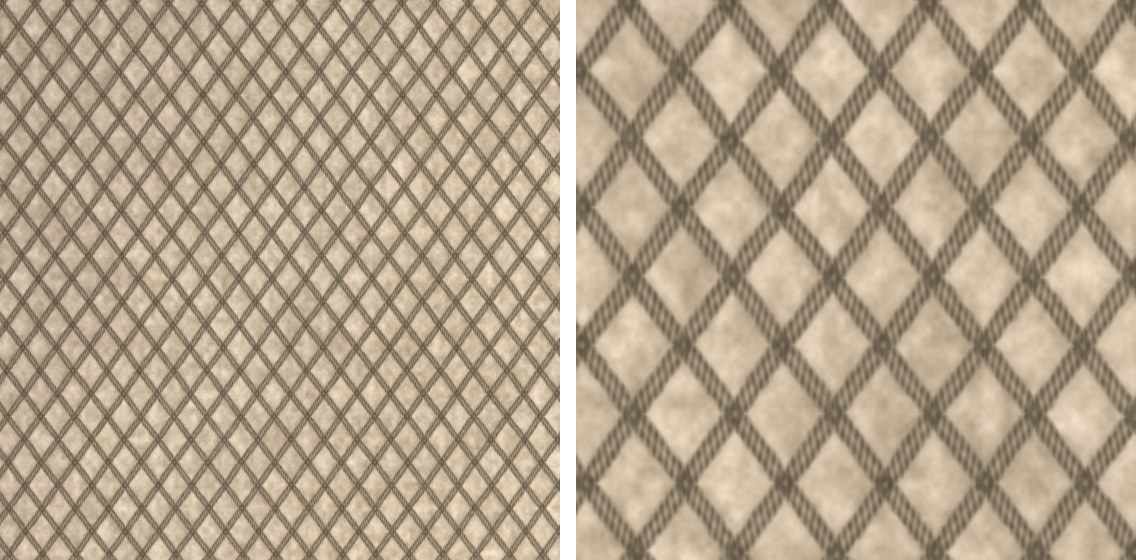
Left, the full canvas; right, a detail of the centre.
Give the GLSL for this texture, as a Shadertoy shader.

```glsl
// Quilted beige fabric: a slightly sheared lattice of stitched diagonal threads
// encloses soft, mottled diamond pads. Two oblique coordinates give the threads
// and cells; value noise adds nap, grain, wobble and broad uneven light.
#define REPEATS vec2(16.8, 12.2)
#define ANCHOR vec2(0.486, 0.502)
#define SHEAR 0.014
#define WOBBLE 0.035
#define THREAD_HALF 0.112
#define THREAD_SOFT 0.042
#define STITCHES 9.0
#define NAP_STRENGTH 0.13
#define GRAIN_STRENGTH 0.09
#define PAD_COLOR vec3(0.805, 0.735, 0.635)
#define THREAD_COLOR vec3(0.545, 0.490, 0.408)
#define KNOT_COLOR vec3(0.370, 0.330, 0.265)

const float TAU = 6.2831853;

float hash(vec2 p) {
    return fract(sin(dot(p, vec2(127.1, 311.7))) * 43758.5453);
}

float noise(vec2 p) {
    vec2 i = floor(p), f = fract(p);
    f = f * f * (3.0 - 2.0 * f);
    return mix(mix(hash(i), hash(i + vec2(1, 0)), f.x),
               mix(hash(i + vec2(0, 1)), hash(i + vec2(1, 1)), f.x), f.y);
}

float fbm(vec2 p) {
    float sum = 0.0, amp = 0.5;
    for (int i = 0; i < 4; i++) {
        sum += amp * noise(p);
        p = p * 2.03 + 17.3;
        amp *= 0.5;
    }
    return sum / 0.9375;
}

// Thread coverage for a distance measured in lattice periods
float threadMask(float d, float soft) {
    return 1.0 - smoothstep(THREAD_HALF - soft, THREAD_HALF + soft, d);
}

// Braided tone: darker rims, paler core and alternating stitches
float braid(float offset, float along) {
    float rim = smoothstep(0.0, 0.065, abs(offset));
    float twist = sin(TAU * (along * STITCHES + offset * 5.0));
    return 0.045 - 0.085 * rim + 0.055 * twist;
}

void mainImage(out vec4 fragColor, in vec2 fragCoord) {
    vec2 p = fragCoord / iResolution.xy;
    float pixel = length(REPEATS) / min(iResolution.x, iResolution.y);

    // Oblique lattice coordinates: threads lie at integers of either axis
    vec2 u = p - ANCHOR;
    u.x += SHEAR * u.y;
    u *= REPEATS;
    vec2 wobble = vec2(noise(p * 24.0), noise(p * 24.0 + 71.0)) - 0.5;
    vec2 lattice = vec2(u.x + u.y, u.x - u.y) + WOBBLE * wobble;
    vec2 cell = floor(lattice);
    vec2 local = fract(lattice) - 0.5;
    vec2 offset = fract(lattice + 0.5) - 0.5;
    vec2 dist = abs(offset);

    // Pads: gentle dome, directional light, and tone varying by cell
    float rise = 1.0 - smoothstep(0.12, 0.48, max(abs(local.x), abs(local.y)));
    float up = (local.x - local.y) * 0.5;
    float side = (local.x + local.y) * 0.5;
    float nap = fbm(p * vec2(95.0, 75.0)) - 0.5;
    float fleck = noise(p * 230.0) - 0.5;
    float tone = 0.018 * rise + 0.03 * up - 0.09 * side;
    tone += 0.045 * (hash(cell) - 0.5);
    tone += 2.0 * NAP_STRENGTH * nap + 0.5 * GRAIN_STRENGTH * fleck;
    vec3 pad = PAD_COLOR + tone * vec3(1.0, 1.02, 1.04);

    // Threads: soft edges frayed by fine fibres
    float soft = max(THREAD_SOFT, pixel);
    float fray = 0.025 * (noise(p * 210.0 + 9.0) - 0.5);
    float maskA = threadMask(dist.x + fray, soft);
    float maskB = threadMask(dist.y + fray, soft);
    float cover = max(maskA, maskB);
    float weave = dist.x < dist.y ? braid(offset.x, lattice.y)
                                  : braid(offset.y, lattice.x);
    float grain = GRAIN_STRENGTH * (noise(p * 260.0 + 33.0) - 0.5);
    vec3 thread = THREAD_COLOR + weave + grain;

    // Knots: dark ring around a small pale stitch at each crossing
    float r = length(offset);
    float knot = 1.0 - smoothstep(0.075, 0.16, r);
    float stitch = 1.0 - smoothstep(0.015, 0.045 + pixel * 0.5, r);
    thread = mix(thread, KNOT_COLOR + grain, 0.75 * knot);
    thread += 0.09 * stitch;

    // Shallow shade where the pads sink toward the seams
    float seam = 1.0 - smoothstep(0.10, 0.24, min(dist.x, dist.y));
    vec3 color = mix(pad * (1.0 - 0.06 * seam), thread, cover);

    // Broad light: warmer and dimmer at upper left, brighter at lower right
    float light = 0.06 * (p.x - p.y) + 0.09 * (fbm(p * 3.0 + 4.0) - 0.5);
    color *= 1.0 + light;
    fragColor = vec4(clamp(color, 0.0, 1.0), 1.0);
}
```
